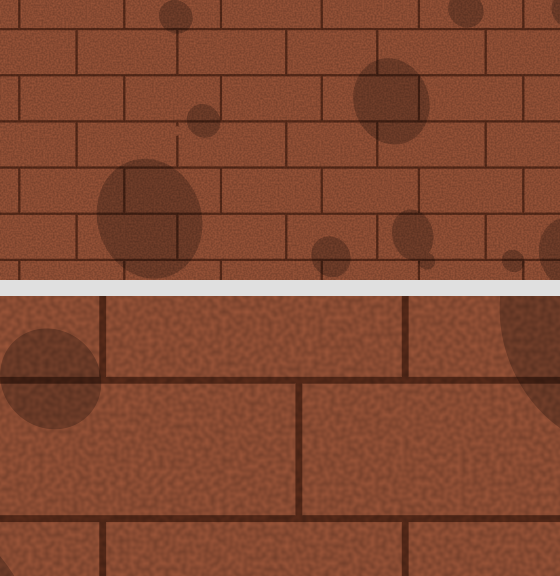
Top, the full canvas; bottom, a detail of the centre.
Give the GLSL for this texture, as a Shadertoy shader.

```glsl
// A running-bond brick wall with thin dark joints, round damp stains and fine grain.
// Joints come from the distance to the nearest course line and jittered upright,
// stains from a loop over ellipses, grain from gradient noise. Canvas height is 1.

// Random unit vector for a lattice corner
vec2 gradientAt(vec2 cell) {
    vec3 h = fract(cell.xyx * vec3(0.1031, 0.1030, 0.0973));
    h += dot(h, h.yzx + 33.33);
    float angle = 6.2832 * fract((h.x + h.y) * h.z);
    return vec2(cos(angle), sin(angle));
}

float gradientNoise(vec2 p) {
    vec2 i = floor(p), f = fract(p);
    vec2 u = f * f * f * (f * (f * 6.0 - 15.0) + 10.0);
    vec2 e = vec2(0.0, 1.0);
    float low = mix(dot(gradientAt(i), f), dot(gradientAt(i + e.yx), f - e.yx), u.x);
    float high = mix(dot(gradientAt(i + e.xy), f - e.xy), dot(gradientAt(i + e.yy), f - e.yy), u.x);
    return mix(low, high, u.y);
}

// Coverage of a shape from its signed distance, smoothed over one pixel
float coverage(float dist) {
    float px = 0.6 / iResolution.y;
    return 1.0 - smoothstep(-px, px, dist);
}

// Signed distance to an ellipse, approximate away from its edge
float ellipse(vec2 d, vec2 radius) {
    return (length(d / radius) - 1.0) * min(radius.x, radius.y);
}

// Sideways shift of each upright, for the two alternating courses
const float oddShift[6] = float[6](0.0, 0.015, 0.0, 0.0, -0.013, 0.0);
const float evenShift[6] = float[6](-0.008, -0.008, 0.021, -0.014, 0.013, 0.0);

float jointMask(vec2 p) {
    // Course lines
    float course = (p.y - 0.072) / 0.1648;
    float bed = abs(course - round(course)) * 0.1648;

    // Uprights, half a brick apart on alternate courses
    bool odd = mod(floor(course), 2.0) > 0.5;
    float start = odd ? 0.069 : 0.2815;
    int k = clamp(int(round((p.x - start) / 0.36)), 0, 5);
    float shift = odd ? oddShift[k] : evenShift[k];
    float upright = abs(p.x - start - 0.36 * float(k) - shift);

    // One worn gap in an upright
    float gap = coverage(ellipse(p - vec2(0.632, 0.532), vec2(0.014, 0.017)));
    return max(coverage(bed - 0.0041), coverage(upright - 0.0041) * (1.0 - gap));
}

// Stains: centre, then radii
const vec4 stains[11] = vec4[11](
    vec4(0.628, 0.940, 0.060, 0.060), vec4(1.664, 0.964, 0.063, 0.063),
    vec4(2.015, 0.964, 0.045, 0.055), vec4(0.727, 0.568, 0.060, 0.060),
    vec4(1.398, 0.638, 0.136, 0.154), vec4(0.534, 0.219, 0.188, 0.214),
    vec4(1.182, 0.083, 0.070, 0.073), vec4(1.474, 0.161, 0.074, 0.091),
    vec4(1.523, 0.068, 0.031, 0.031), vec4(1.833, 0.068, 0.040, 0.040),
    vec4(2.040, 0.094, 0.115, 0.130));

float stainMask(vec2 p) {
    float mask = 0.0;
    for (int i = 0; i < 11; i++) {
        vec2 d = p - stains[i].xy;
        d.x += 0.08 * d.y; // slight lean
        mask = max(mask, coverage(ellipse(d, stains[i].zw)));
    }
    return mask;
}

void mainImage(out vec4 fragColor, in vec2 fragCoord) {
    vec2 p = fragCoord / iResolution.y;
    vec3 brick = vec3(0.535, 0.293, 0.197);
    vec3 joint = vec3(0.31, 0.15, 0.09);

    vec3 color = mix(brick, joint, jointMask(p));
    color *= mix(1.0, 0.76, stainMask(p));
    color *= 1.0 + 0.2 * gradientNoise(p * 147.0 + 11.3);
    fragColor = vec4(color, 1.0);
}
```
